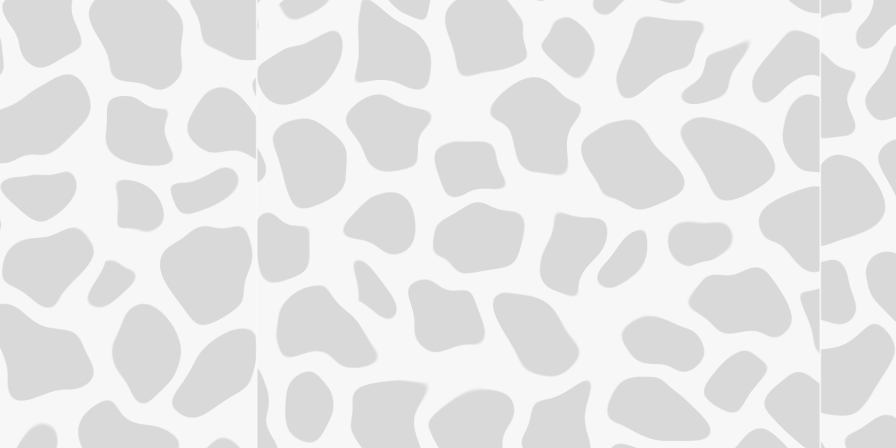
Reproduce this pattern procedurally as a Shadertoy shader.

```glsl
vec4 hash4(vec2 cell) {
    vec4 q = fract(cell.xyxy * vec4(0.1031, 0.1030, 0.0973, 0.1099) + 0.137);
    q += dot(q, q.wzxy + 33.33);
    return fract((q.xxyz + q.yzzw) * q.zywx);
}

float segmentDistance(vec2 p, vec2 halfAxis) {
    float t = clamp(dot(p, halfAxis) / dot(halfAxis, halfAxis), -1.0, 1.0);
    return length(p - t * halfAxis);
}

// Soft cellular border: zero between cells, growing towards each cell core
float spotField(vec2 p) {
    const float sharpness = 7.0;
    vec2 base = floor(p);
    float nearest = 0.0, total = 0.0;
    for (int j = -2; j <= 2; j++) {
        for (int i = -2; i <= 2; i++) {
            vec2 cell = base + vec2(i, j);
            vec4 rnd = hash4(cell + 71.0);
            vec2 seed = cell + 0.5 + 0.7 * (rnd.xy - 0.5);
            float angle = 6.2832 * rnd.z;
            vec2 halfAxis = mix(0.06, 0.27, rnd.w) * vec2(cos(angle), sin(angle));
            float sizeBias = 0.24 * (fract(rnd.x * 7.0 + rnd.w * 5.0) - 0.5);
            float weight = exp(-sharpness * (segmentDistance(p - seed, halfAxis) + sizeBias));
            nearest = max(nearest, weight);
            total += weight;
        }
    }
    return log(nearest / max(total - nearest, 1e-6)) / sharpness;
}

// Layered sines bend the outlines into lobes
vec2 wobble(vec2 p) {
    p += 0.10 * sin(3.7 * p.yx + vec2(0.4, 2.1) + 1.3 * sin(1.3 * p));
    p += 0.04 * sin(7.9 * vec2(p.y + 0.4 * p.x, p.x - 0.5 * p.y) + vec2(1.7, 4.2));
    return p;
}

void mainImage(out vec4 fragColor, in vec2 fragCoord) {
    vec2 uv = fragCoord / iResolution.y;
    float pixel = 1.0 / iResolution.y;

    // Wide vertical panels, each with its own stretch of spots
    float panelWidth = 1.258;
    float panel = (uv.x - 0.573) / panelWidth;
    vec2 p = 5.2 * uv + floor(panel) * vec2(9.0, 3.4);

    float spot = smoothstep(-8.0 * pixel, 8.0 * pixel, spotField(wobble(p)) - 0.17);

    // Pale hairline where two panels meet
    float seamDistance = abs(panel - round(panel)) * panelWidth;
    float seam = 1.0 - smoothstep(0.0, 0.0013 + pixel, seamDistance);

    vec3 cream = vec3(0.97), grey = vec3(0.85);
    vec3 color = mix(cream, grey, spot);
    fragColor = vec4(mix(color, vec3(0.98), 0.85 * seam), 1.0);
}
```
